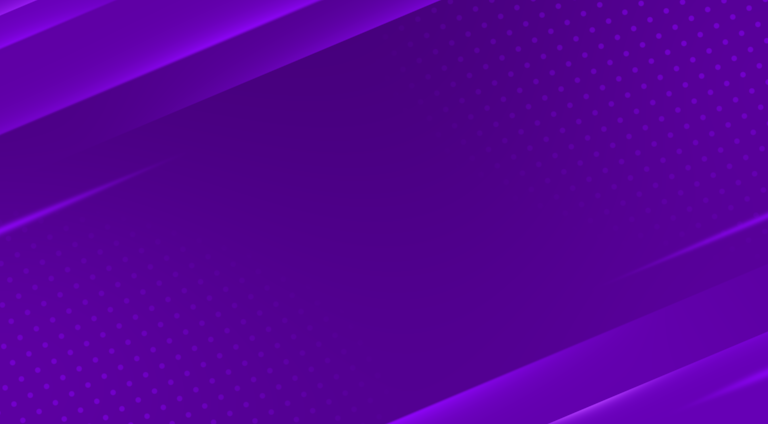
Give the GLSL for this background, as a Shadertoy shader.

```glsl
// Violet backdrop with slanted glowing bands and fading halftone dots in two corners.

const vec3 DEEP   = vec3(0.275, 0.0, 0.485);
const vec3 VIOLET = vec3(0.320, 0.0, 0.565);
const vec3 BODY   = vec3(0.370, 0.0, 0.645);
const vec3 RICH   = vec3(0.400, 0.0, 0.710);
const vec3 DOT    = vec3(0.460, 0.0, 0.820);
const vec3 NEON   = vec3(0.570, 0.02, 1.0);
const vec3 PINK   = vec3(0.720, 0.27, 1.0);

const float SLANT = 0.398;      // tilt of the bands, radians
const float DOT_TILT = 0.497;   // tilt of the dot lattice
const float DOT_STEP = 0.0437;
const float DOT_RADIUS = 0.0064;

vec2 rotate(vec2 p, float angle) {
    float c = cos(angle), s = sin(angle);
    return vec2(c * p.x + s * p.y, c * p.y - s * p.x);
}

float bump(float x, float center, float spread) {
    float d = (x - center) / spread;
    return exp(-d * d);
}

float inside(float depth, float soft) {
    return smoothstep(-soft, soft, depth);
}

// Sharp on the outer edge, decaying towards the inside of a band
float edgeGlow(float depth, float width, float soft) {
    return inside(depth, soft) * exp(-max(depth, 0.0) / width);
}

// Thin ray that narrows as its strength drops
float streak(float offset, float width, float strength) {
    return strength * bump(offset, 0.0, width * (0.35 + 0.65 * strength));
}

// Tilted dot lattice, fading with elliptical distance from a corner
float halftone(vec2 p, vec2 anchor, vec2 corner, vec2 reach, float soft) {
    vec2 cell = rotate(p - anchor, DOT_TILT) / DOT_STEP;
    float d = length(cell - floor(cell + 0.5)) * DOT_STEP;
    float fade = max(1.0 - length((p - corner) / reach), 0.0);
    return (1.0 - inside(d - DOT_RADIUS, soft)) * min(1.4 * fade, 1.0);
}

vec3 backdrop(vec2 p, float aspect) {
    vec3 col = mix(VIOLET, DEEP, smoothstep(0.0, 1.0, p.y));
    float topRight = length((p - vec2(aspect, 0.85)) / vec2(0.75, 0.8));
    float lowLeft = length((p - vec2(0.0, 0.1)) / vec2(0.8, 0.65));
    float lowRight = length((p - vec2(aspect, 0.1)) / vec2(0.7, 0.6));
    col = mix(col, BODY, 0.75 * exp(-2.0 * topRight * topRight));
    col = mix(col, BODY, 0.85 * exp(-2.0 * lowLeft * lowLeft));
    return mix(col, BODY, 0.6 * exp(-2.0 * lowRight * lowRight));
}

vec3 upperBands(vec3 col, float along, float across, float soft) {
    // Wide outer band
    float depth = across - 0.519;
    float reach = smoothstep(0.15, 0.85, along);
    col = mix(col, VIOLET, inside(depth, soft) * reach);
    col = mix(col, NEON, 0.62 * edgeGlow(depth, 0.045, soft) * smoothstep(0.4, 1.35, along));

    // Bright middle band
    depth = across - 0.629;
    col = mix(col, BODY, inside(depth, soft));
    float shine = 0.45 + 0.55 * bump(along, 0.88, 0.32);
    col = mix(col, NEON, shine * edgeGlow(depth, 0.034, 2.5 * soft));

    // Corner bands
    depth = across - 0.816;
    col = mix(col, RICH, inside(depth, soft));
    col = mix(col, NEON, 0.85 * edgeGlow(depth, 0.025, 2.0 * soft) * bump(along, 0.36, 0.25));
    depth = across - 0.888;
    return mix(col, mix(NEON, PINK, 0.45), 0.8 * edgeGlow(depth, 0.025, soft));
}

vec3 lowerBands(vec3 col, float along, float across, float soft) {
    // Wide band, brightest at its lower end
    float depth = -0.354 - across;
    float reach = 1.0 - smoothstep(1.4, 2.0, along);
    col = mix(col, mix(BODY, RICH, 0.5), inside(depth, soft) * (0.3 + 0.7 * reach));
    float shine = 1.0 - smoothstep(0.82, 1.6, along);
    col = mix(col, NEON, shine * edgeGlow(depth, 0.036, 2.0 * soft));

    // Inner band with a pale rim
    depth = -0.501 - across;
    col = mix(col, RICH, inside(depth, soft));
    col = mix(col, NEON, 0.4 * edgeGlow(depth, 0.022, soft));
    col = mix(col, PINK, 0.9 * edgeGlow(depth, 0.010, soft) * bump(along, 1.3, 0.17));

    // Soft ray in the corner
    return mix(col, NEON, streak(across + 0.590, 0.014, 0.75 * smoothstep(1.45, 1.75, along)));
}

void mainImage(out vec4 fragColor, in vec2 fragCoord) {
    vec2 p = fragCoord / iResolution.y;
    float aspect = iResolution.x / iResolution.y;
    float soft = 1.0 / iResolution.y;
    vec3 col = backdrop(p, aspect);

    // Halftone corners
    float dots = halftone(p, vec2(0.033, 0.047), vec2(0.0), vec2(0.95, 0.52), soft)
               + halftone(p, vec2(aspect - 0.083, 0.960), vec2(aspect, 1.0), vec2(0.95, 0.62), soft);
    col = mix(col, DOT, 0.9 * min(dots, 1.0));

    // Slanted frame: x runs along the bands, y across them
    vec2 band = rotate(p, SLANT);
    col = mix(col, NEON, streak(band.y - 0.420, 0.011, 0.8 * (1.0 - smoothstep(0.15, 0.68, band.x))));
    col = mix(col, NEON, streak(band.y + 0.249, 0.010, 0.7 * smoothstep(1.4, 1.86, band.x)));
    col = upperBands(col, band.x, band.y, soft);
    col = lowerBands(col, band.x, band.y, soft);

    fragColor = vec4(col, 1.0);
}
```
